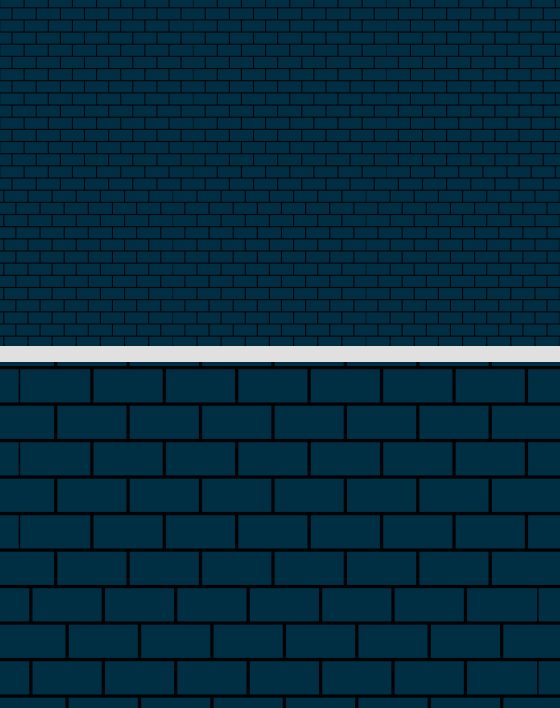
Top, the full canvas; bottom, a detail of the centre.
A WebGL 2 fragment shader for this pattern:

```glsl
#version 300 es
precision highp float;

uniform vec2 u_resolution;
out vec4 fragColor;

const vec3 BRICK_COLOR = vec3(0.0, 0.18, 0.26);
const vec3 JOINT_COLOR = vec3(0.012, 0.01, 0.02);

const vec2 BRICKS = vec2(23.195, 28.446);  // bricks across and down the canvas
const vec2 PANEL = vec2(8.0, 16.0);        // bricks in one panel of the wall
const float PANEL_BASE = 12.81;            // courses below the panel boundary
const float PANEL_SHIFT = 0.842;           // sideways step per panel, in bricks
const float JOINT_WIDTH = 0.00195;         // fraction of the canvas width
const float SEAM_SCALE = 0.45;             // thinner joint where panels meet

// Share of a pixel covered by a line, given the distance to its centre.
float lineCoverage(float dist, float width, float pixel) {
    float upper = min(dist + 0.5 * pixel, 0.5 * width);
    float lower = max(dist - 0.5 * pixel, -0.5 * width);
    return clamp((upper - lower) / pixel, 0.0, 1.0);
}

// Distance to the nearest whole number.
float gridDistance(float x) {
    return abs(x - floor(x + 0.5));
}

void main() {
    vec2 wall = gl_FragCoord.xy / u_resolution * BRICKS;
    float pixel = 1.0 / u_resolution.x;
    float aspect = u_resolution.y / u_resolution.x;

    // Courses alternate by half a brick; each panel is shifted sideways.
    float height = wall.y - PANEL_BASE;
    float course = floor(height);
    float panel = floor(course / PANEL.y);
    float stagger = 0.5 * (1.0 - mod(course, 2.0));
    float along = wall.x - PANEL_SHIFT * panel - stagger;

    // Upright joints, narrowed at the panel seams of unstaggered courses.
    float joint = floor(along + 0.5);
    bool seam = stagger < 0.25 && mod(joint + 0.5, PANEL.x) < 1.0;
    float uprightWidth = JOINT_WIDTH * (seam ? SEAM_SCALE : 1.0);
    float upright = lineCoverage(gridDistance(along) / BRICKS.x, uprightWidth, pixel);

    // Level joints between courses.
    float level = lineCoverage(gridDistance(height) / BRICKS.y * aspect, JOINT_WIDTH, pixel);

    float mortar = 1.0 - (1.0 - upright) * (1.0 - level);
    fragColor = vec4(mix(BRICK_COLOR, JOINT_COLOR, mortar), 1.0);
}
```
